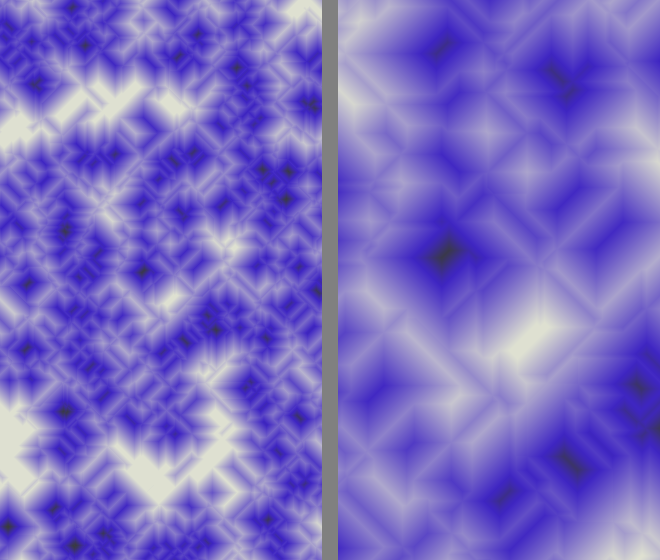
Left: the whole. Right: its middle third, enlarged.
This texture is drawn by a Shadertoy shader. Its source:

```glsl
// Soft violet diamonds: cellular noise over randomly scattered seeds.
// The Manhattan distance to the second nearest seed forms diagonal valleys
// and pale plateaus, coloured by a charcoal - violet - pale grey ramp.

const float CELLS_PER_HEIGHT = 12.3;
const float SEEDS_PER_CELL = 3.0;
const int MAX_SEEDS = 9;

const vec3 CHARCOAL = vec3(0.22, 0.24, 0.18);
const vec3 VIOLET = vec3(0.245, 0.145, 0.765);
const vec3 PALE_GREY = vec3(0.87, 0.88, 0.82);

// Three random values in 0..1 for a cell and a slot number
vec3 hash3(vec2 cell, int slot) {
    uvec3 v = uvec3(ivec3(ivec2(cell) + 512, slot + 7));
    v = v * 1664525u + 1013904223u;
    v.x += v.y * v.z;
    v.y += v.z * v.x;
    v.z += v.x * v.y;
    v ^= v >> 16u;
    v.x += v.y * v.z;
    v.y += v.z * v.x;
    v.z += v.x * v.y;
    return vec3(v >> 8u) / 16777216.0;
}

// Poisson distributed number of seeds, from one uniform random value
int seedCount(float u, float mean) {
    float term = exp(-mean);
    float sum = term;
    int count = 0;
    for (int i = 1; i <= MAX_SEEDS; i++) {
        if (u < sum) break;
        term *= mean / float(i);
        sum += term;
        count = i;
    }
    return count;
}

float manhattan(vec2 d) {
    return abs(d.x) + abs(d.y);
}

// Distance to the second nearest seed, in cells
float secondNearest(vec2 p, float meanSeeds) {
    vec2 home = floor(p);
    float first = 4.0;
    float second = 4.0;
    for (int y = -1; y <= 1; y++) {
        for (int x = -1; x <= 1; x++) {
            vec2 cell = home + vec2(x, y);
            int count = seedCount(hash3(cell, 0).z, meanSeeds);
            for (int i = 1; i <= count; i++) {
                float d = manhattan(cell + hash3(cell, i).xy - p);
                second = min(second, max(first, d));
                first = min(first, d);
            }
        }
    }
    return second;
}

// Colour ramp over the distance, scaled by the seed density
vec3 ramp(float s) {
    vec3 core = mix(CHARCOAL, VIOLET, smoothstep(-0.1, 0.72, s));
    return mix(core, PALE_GREY, clamp((s - 0.66) / 1.84, 0.0, 1.0));
}

void mainImage(out vec4 fragColor, in vec2 fragCoord) {
    vec2 p = fragCoord / iResolution.y * CELLS_PER_HEIGHT;
    float s = secondNearest(p, SEEDS_PER_CELL) * sqrt(2.0 * SEEDS_PER_CELL);
    fragColor = vec4(ramp(s), 1.0);
}
```
